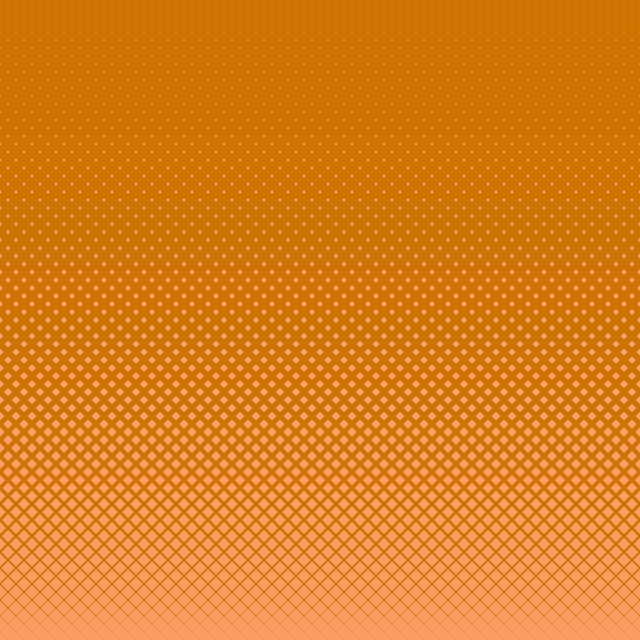
Give the GLSL for this pattern, as a Shadertoy shader.

```glsl
// Halftone gradient: a staggered lattice of diamonds on dark amber.
// Each diamond takes its size from the height of its own centre, from
// specks at the top to a closed peach field at the bottom.

#define HALF_PITCHES 80.0   // lattice steps along the canvas height
#define MIN_RADIUS 0.10     // diamond radius at the top, in steps
#define MAX_RADIUS 1.00     // radius at which the diamonds touch
#define GROWTH 1.6          // exponent of the size ramp
#define AMBER vec3(0.80, 0.45, 0.00)
#define PEACH vec3(0.99, 0.61, 0.39)
#define PINK_PEACH vec3(1.00, 0.63, 0.45)

// Antialiased coverage of a straight edge at a signed distance.
float edgeCoverage(float signedDistance, float pixel) {
    return clamp(0.5 - signedDistance / pixel, 0.0, 1.0);
}

// Diamond radius at a given depth below the top edge (0 to 1).
float diamondRadius(float depth) {
    return mix(MIN_RADIUS, MAX_RADIUS, pow(clamp(depth, 0.0, 1.0), GROWTH));
}

void mainImage(out vec4 fragColor, in vec2 fragCoord) {
    float pixel = HALF_PITCHES / iResolution.y;
    vec2 p = fragCoord * pixel;

    // Diagonal axes turn the staggered lattice into a square grid.
    vec2 diagonal = 0.5 * vec2(p.x + p.y, p.x - p.y);
    vec2 cell = floor(diagonal + 0.5);
    vec2 offset = abs(diagonal - cell);
    float reach = 2.0 * max(offset.x, offset.y);

    // Size is constant within each diamond.
    float centreHeight = (cell.x - cell.y) / HALF_PITCHES;
    float depth = 1.0 - centreHeight;
    float radius = diamondRadius(depth);

    // Add the facing neighbour so that touching edges leave no seam.
    float toEdge = (reach - radius) * inversesqrt(2.0);
    float toNeighbour = (2.0 - reach - radius) * inversesqrt(2.0);
    float cover = min(edgeCoverage(toEdge, pixel)
                    + edgeCoverage(toNeighbour, pixel), 1.0);

    // Small diamonds are slightly pinker than the closed field.
    vec3 ink = mix(PINK_PEACH, PEACH, smoothstep(0.62, 0.82, depth));
    fragColor = vec4(mix(AMBER, ink, cover), 1.0);
}
```
